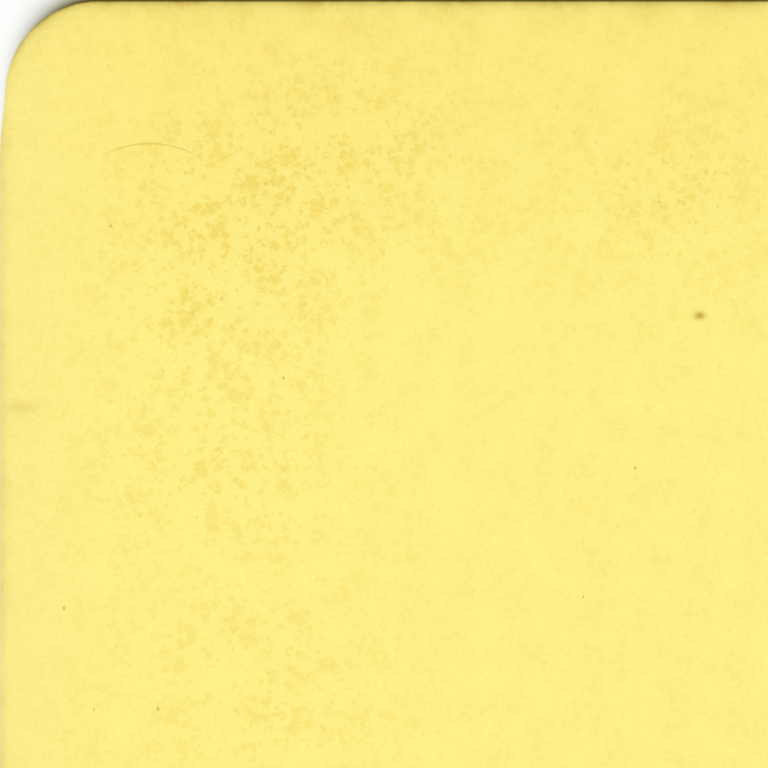
This texture is drawn by a Shadertoy shader. Its source:

```glsl
// Aged yellow card with one rounded corner, a worn dark rim and tan stains.
// Cellular noise makes mottling, stains and flecks; layered sines make the
// broad drift of tone and the faint weave of the paper.

const vec3 PAPER_LIGHT = vec3(1.00, 0.947, 0.545);
const vec3 PAPER_DEEP = vec3(0.98, 0.895, 0.48);
const vec3 PAPER_FADED = vec3(0.99, 0.93, 0.555);
const vec3 STAIN = vec3(0.93, 0.80, 0.32);
const vec3 FLECK = vec3(0.66, 0.50, 0.16);
const vec3 RIM = vec3(0.50, 0.41, 0.12);
const vec3 WORN_EDGE = vec3(0.86, 0.78, 0.50);
const vec3 BACKDROP = vec3(0.99, 1.00, 0.99);
const vec3 SHADOW = vec3(0.26, 0.22, 0.06);

vec2 hash2(vec2 p) {
    vec3 q = fract(p.xyx * vec3(0.1031, 0.1030, 0.0973));
    q += dot(q, q.yzx + 33.33);
    return fract((q.xx + q.yz) * q.zy);
}

// Distance to the nearest scattered point, and that point's random id
vec2 cells(vec2 p) {
    vec2 base = floor(p);
    vec2 nearest = vec2(9.0, 0.0);
    for (int j = -1; j <= 1; j++) {
        for (int i = -1; i <= 1; i++) {
            vec2 cell = base + vec2(i, j);
            float d = distance(p, cell + hash2(cell));
            if (d < nearest.x) nearest = vec2(d, hash2(cell + 71.0).x);
        }
    }
    return nearest;
}

// Slow waves, roughly -1 to 1
float waves(vec2 p) {
    return 0.5 * sin(p.x * 1.7 + 1.3 * sin(p.y * 1.1))
         + 0.3 * sin(p.y * 2.9 - p.x * 1.3 + 2.0)
         + 0.2 * sin(p.x * 5.3 + p.y * 4.1);
}

// Cellular layers of halving size, around 0.5
float mottle(vec2 p) {
    float sum = 0.0, weight = 0.5;
    for (int i = 0; i < 4; i++) {
        p += 0.15 * vec2(waves(p.yx * 1.3), waves(p * 1.7 + 5.0));
        sum += weight * (1.0 - cells(p).x);
        p = mat2(0.8, 0.6, -0.6, 0.8) * p * 2.1 + 17.0;
        weight *= 0.62;
    }
    return sum / 1.12;
}

float glow(vec2 p, vec2 center, vec2 size) {
    vec2 q = (p - center) / size;
    return exp(-dot(q, q));
}

// Sparse slanted specks; share is the part of the cells that hold one
float flecks(vec2 p, float scale, float share, float radius) {
    vec2 q = mat2(0.85, 0.5, -0.35, 0.6) * p;
    vec2 c = cells(q * scale);
    float size = radius * scale * (0.5 + fract(c.y * 37.0));
    return step(1.0 - share, c.y) * (1.0 - smoothstep(0.2 * size, size, c.x));
}

// Signed distance to the card, positive outside
float cardDistance(vec2 p, float radius) {
    float left = 0.007 * smoothstep(0.80, 0.89, p.y);
    vec2 q = radius - vec2(p.x - left, 0.9985 - p.y);
    return length(max(q, 0.0)) + min(max(q.x, q.y), 0.0) - radius;
}

// Thin curved crease
float crease(vec2 p, vec2 top, float halfWidth) {
    float x = p.x - top.x;
    float line = abs(p.y - top.y + 4.0 * x * x);
    float span = 1.0 - smoothstep(0.6 * halfWidth, halfWidth, abs(x));
    return span * (1.0 - smoothstep(0.0003, 0.002, line));
}

void mainImage(out vec4 fragColor, in vec2 fragCoord) {
    vec2 p = fragCoord / iResolution.xy;
    float pixel = 1.0 / iResolution.y;

    // Paper tone: deeper towards the top, paler down the left side
    float worn = glow(p, vec2(0.29, 0.65), vec2(0.13, 0.18))
               + 0.8 * glow(p, vec2(0.46, 0.79), vec2(0.17, 0.12))
               + 0.6 * glow(p, vec2(0.88, 0.76), vec2(0.13, 0.10))
               + 0.5 * glow(p, vec2(0.33, 0.12), vec2(0.14, 0.14))
               + 0.5 * glow(p, vec2(0.28, 0.38), vec2(0.16, 0.08));
    float soft = mottle(p * 17.0);
    float tone = 0.08 + 0.50 * smoothstep(0.45, 1.0, p.y) + 0.10 * worn
               + 0.03 * waves(p * 5.0) + 0.5 * (soft - 0.53);
    vec3 color = mix(PAPER_LIGHT, PAPER_DEEP, clamp(tone, -0.15, 1.1));
    color = mix(color, PAPER_FADED, 0.7 * (1.0 - smoothstep(0.02, 0.20, p.x)));

    // Weave and fine grain
    float weave = waves(p * vec2(60.0, 210.0)) + waves(p.yx * vec2(50.0, 190.0) + 3.0);
    color += 0.003 * weave + 0.018 * (0.5 - cells(p * 190.0).x);

    // Ragged stains and specks
    float ragged = mottle(p * vec2(58.0, 66.0) + 40.0);
    float stain = smoothstep(0.55, 0.84, ragged + 0.6 * (soft - 0.53));
    color = mix(color, STAIN, stain * min(0.10 + 0.38 * worn, 0.5));
    float specks = flecks(p, 75.0, 0.07, 0.0026);
    color = mix(color, STAIN * 0.93, min(0.10 + 0.35 * worn, 0.45) * specks);
    color = mix(color, FLECK, 0.35 * flecks(p + 3.0, 15.0, 0.05, 0.0022));

    // Single marks: brown spot, smudge and crease
    color = mix(color, FLECK, 0.6 * glow(p, vec2(0.911, 0.589), vec2(0.007, 0.005)));
    color = mix(color, FLECK, 0.15 * glow(p, vec2(0.028, 0.470), vec2(0.022, 0.008)));
    color = mix(color, FLECK, 0.18 * crease(p, vec2(0.195, 0.813), 0.07));

    // Rim darkening and rubbed left edge
    float d = cardDistance(p, 0.122);
    float upper = smoothstep(0.84, 0.98, p.y);
    float rough = 0.3 + 1.3 * soft;
    color = mix(color, RIM, rough * upper * (0.45 * exp(d / 0.0035) + 0.10 * exp(d / 0.018)));
    color = mix(color, WORN_EDGE, min(rough * 0.6 * exp(-p.x / 0.007), 0.65));

    // Backdrop with a shadow that closes in along the top edge
    float shade = smoothstep(-0.02, 0.13, p.x) * exp(-max(d, 0.0) / 0.012);
    vec3 outside = mix(BACKDROP, SHADOW, shade);
    color = mix(color, outside, smoothstep(-1.5 * pixel, 1.5 * pixel, d));

    fragColor = vec4(clamp(color, 0.0, 1.0), 1.0);
}
```
